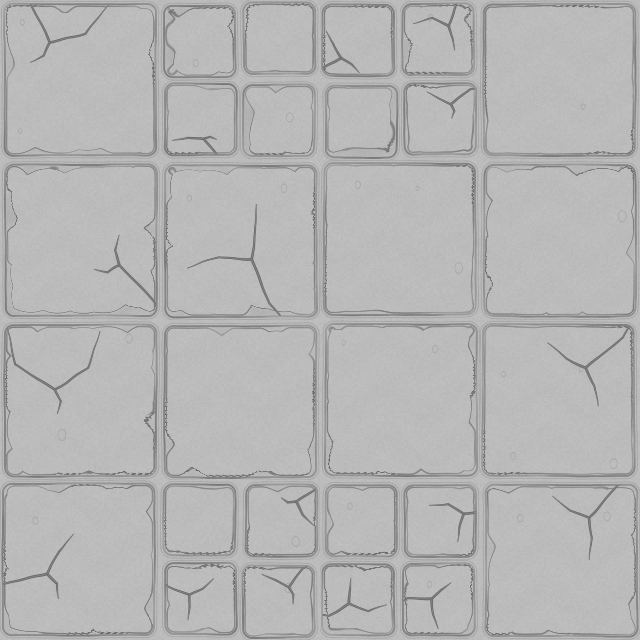
This texture map is drawn by a Shadertoy shader. Its source:

```glsl
// Grey relief of cracked square stone tiles, with two strips of half-size tiles.
#define TILES 4.0      // large tiles across and down
#define JOINT 0.027    // gap from cell border to tile rim
#define CORNER 0.055   // corner radius
#define JITTER 0.022   // shift of each tile in its cell
#define LINE 0.0062    // half width of a rim line
#define WEAR 0.085     // deepest chipping of the rim
#define CRACKED 0.55   // share of tiles with cracks
#define CRACK_W 0.0085 // half width of a crack at its root
#define GRAIN 0.022    // strength of the fine grain
#define BASE 0.735     // stone tone
#define INK 0.37       // darkest line tone

float hash(vec2 p) {
    vec3 a = fract(p.xyx * vec3(0.1031, 0.1030, 0.0973));
    a += dot(a, a.yzx + 33.33);
    return fract((a.x + a.y) * a.z);
}

vec2 hash2(vec2 p) {
    return vec2(hash(p + 3.7), hash(p.yx + 17.3));
}

// Layered sines, about -1 to 1 on each axis
vec2 waves(vec2 p) {
    vec2 w = sin(p.yx * 5.0 + 1.7 * sin(p * 3.1));
    w += 0.5 * sin(p.yx * 13.0 + 2.0 * sin(p * 9.0 + 1.0));
    return (w + 0.25 * sin(p.yx * 37.0 + p * 11.0)) / 1.75;
}

// Distance to the nearest scattered point
float cellular(vec2 p) {
    vec2 cell = floor(p);
    float nearest = 2.0;
    for (int y = -1; y <= 1; y++)
        for (int x = -1; x <= 1; x++) {
            vec2 c = cell + vec2(x, y);
            nearest = min(nearest, length(c + hash2(c) - p));
        }
    return nearest;
}

float roundBox(vec2 p, float halfSize, float r) {
    vec2 d = abs(p) - halfSize + r;
    return length(max(d, 0.0)) + min(max(d.x, d.y), 0.0) - r;
}

float stroke(float d, float halfWidth, float px) {
    return 1.0 - smoothstep(halfWidth - 0.6 * px, halfWidth + 0.6 * px, abs(d));
}

// Tapered segment; widths shrink from w.x at a to w.y at b
float taper(vec2 p, vec2 a, vec2 b, vec2 w, float px) {
    vec2 ab = b - a;
    float t = clamp(dot(p - a, ab) / dot(ab, ab), 0.0, 1.0);
    float d = length(p - a - ab * t), width = mix(w.x, w.y, t);
    return stroke(d, width, px) - 0.3 * stroke(d, width * 0.3, px);
}

// Three bent branches meeting at a joint; the first runs out to the rim
float cracks(vec2 q, float size, vec2 seed, float px) {
    vec2 root = (hash2(seed + 5.0) - 0.5) * 0.6 * size;
    float turn = atan(root.y, root.x), ink = 0.0;
    for (int k = 0; k < 3; k++) {
        vec2 r = hash2(seed + 9.0 * float(k + 1));
        float angle = turn + 2.1 * float(k) + (r.x - 0.5) * 0.9;
        float reach = size * (k == 0 ? 0.3 : 0.08 + 0.17 * r.y);
        vec2 bend = root + reach * vec2(cos(angle), sin(angle));
        angle += (r.y - 0.5) * 1.6;
        vec2 tip = bend + reach * vec2(cos(angle), sin(angle));
        ink = max(ink, taper(q, root, bend, CRACK_W * vec2(1.0, 0.8), px));
        ink = max(ink, taper(q, bend, tip, CRACK_W * vec2(0.8, 0.35), px));
    }
    return ink;
}

// Faint oval pits, one at most per scatter cell
float pits(vec2 p, float px) {
    vec2 cell = floor(p * 2.0), r = hash2(cell + 71.0);
    vec2 d = p - (cell + 0.2 + 0.6 * r) / 2.0;
    float ring = length(d * vec2(1.25, 0.9)) - 0.012 - 0.02 * r.x;
    return step(0.6, hash(cell + 43.0)) * stroke(ring, 0.003, px);
}

void mainImage(out vec4 fragColor, in vec2 fragCoord) {
    vec2 uv = fragCoord / iResolution.xy, p = uv * TILES;
    float px = TILES / iResolution.y;

    // Layout: the middle of the first and last rows is split into halves
    vec2 cell = floor(p);
    bool split = abs(cell.x - 1.5) < 1.0 && abs(cell.y - 1.5) > 1.0;
    float size = split ? 0.5 : 1.0;
    vec2 id = floor(p / size), seed = id + 31.0 * size;
    vec2 q = p - (id + 0.5) * size - (hash2(seed) - 0.5) * JITTER;
    vec2 sway = waves(p + seed * 1.3);

    // Rim, and the chipped edge inside it
    float d = roundBox(q + 0.004 * sway, 0.5 * size - JOINT, CORNER);
    float wear = hash(seed + 23.0);
    float chips = smoothstep(0.4, 0.95, cellular(p * 5.0 + seed * 7.0));
    float rough = 0.004 * smoothstep(0.1, 0.7, sway.x) * sin(p.x * 151.0 + 3.0 * sin(p.y * 127.0));
    float inner = d + 0.012 + WEAR * wear * chips * sqrt(size) + rough;
    float ink = stroke(d, LINE, px) * (0.5 + 0.22 * sway.y);
    ink = max(ink, stroke(inner, LINE * 0.75, px) * (0.6 + 0.3 * sway.x));
    ink = max(ink, 0.22 * stroke(d - 0.017, 0.003, px));
    ink = max(ink, 0.12 * chips * wear * step(0.0, inner) * step(d, 0.0));

    // Cracks and pits on the tile face
    float face = 1.0 - smoothstep(-px, px, d);
    if (hash(seed + 57.0) < CRACKED)
        ink = max(ink, 0.85 * face * cracks(q + 0.013 * sway, size, seed, px));
    ink = max(ink, 0.2 * face * pits(p, px));

    // Fine grain and soft mottling
    float grain = hash(floor(uv * 420.0)) - 0.5;
    float tone = BASE + GRAIN * grain + 0.006 * waves(p * 4.0).x;
    fragColor = vec4(vec3(mix(tone, INK, clamp(ink, 0.0, 1.0))), 1.0);
}
```
